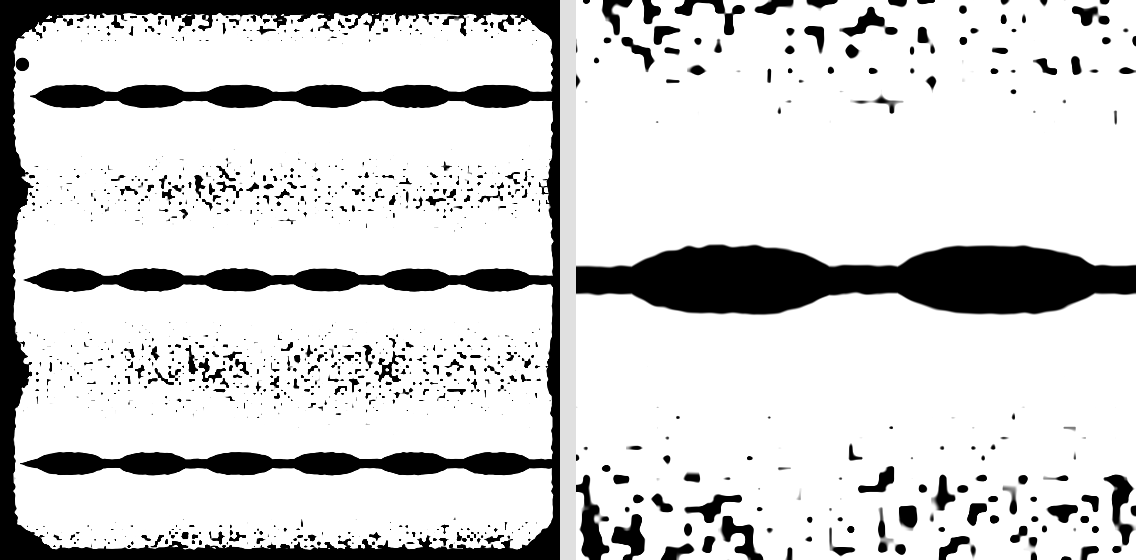
Left, the full canvas; right, a detail of the centre.
This pattern is drawn by a three.js fragment shader. Its source:

```glsl
// A worn white panel in a ragged black frame, crossed by three black rods
// of six beads each. Distance functions shape the frame and rods; noise,
// thresholded by a wear density, scatters grain between the rods and at the rims.

varying vec2 vUv;

const vec3 INK = vec3(0.0);
const vec3 PAPER = vec3(1.0);
const float TAU = 6.2831853;
const float SOFT = 0.0009;        // half width of a smoothed edge
const float FIRST_ROD = 0.172;    // height of the lowest rod
const float ROD_GAP = 0.328;      // spacing of the rods

float hash(vec2 p) {
  return fract(sin(dot(p, vec2(127.1, 311.7))) * 43758.5453);
}

float noise(vec2 p) {
  vec2 cell = floor(p);
  vec2 f = fract(p);
  f = f * f * (3.0 - 2.0 * f);
  float low = mix(hash(cell), hash(cell + vec2(1.0, 0.0)), f.x);
  float high = mix(hash(cell + vec2(0.0, 1.0)), hash(cell + vec2(1.0, 1.0)), f.x);
  return mix(low, high, f.y);
}

// Coverage of a shape from its signed distance, negative inside
float fill(float d) {
  return 1.0 - smoothstep(-SOFT, SOFT, d);
}

float bell(float x, float width) {
  return exp(-x * x / (width * width));
}

// Peaks at 1 halfway between neighbouring rods
float midway(float y) {
  return pow(0.5 - 0.5 * cos(TAU * (y - FIRST_ROD) / ROD_GAP), 4.0);
}

// Panel with cut corners, its sides pinched between the rods
float panel(vec2 p) {
  float pinch = midway(p.y);
  float rough = (noise(p * 130.0) - 0.5) * 0.006;
  float ragged = pinch * noise(p * 85.0 + 9.0) * 0.018;
  float left = p.x - 0.026 - 0.013 * pinch - ragged;
  float right = 0.986 - 0.008 * pinch - p.x;
  float side = min(left, right);
  float rim = min(p.y - 0.021, 0.974 - p.y);
  float corner = (side + rim - 0.045) * 0.7071;
  return -min(min(side, rim), corner) + rough;
}

// Nearest rod: a thin bar with a pointed left end and six swollen beads
float rod(vec2 p) {
  float row = clamp(floor((p.y - FIRST_ROD) / ROD_GAP + 0.5), 0.0, 2.0);
  float start = 0.036 + 0.009 * row * row * 0.5;
  float halfHeight = 0.0083 * smoothstep(start - 0.006, start + 0.03, p.x);
  for (int i = 0; i < 6; i++) {
    float k = float(i) - 2.5;
    float shift = (hash(vec2(k, row)) - 0.5) * 0.006;
    float centre = 0.506 + 0.1605 * k - 0.0014 * k * k * k + shift;
    float t = min(abs(p.x - centre) / 0.07, 1.0);
    halfHeight = max(halfHeight, 0.0203 * (1.0 - t * t * t));
  }
  float rough = (noise(p * 150.0 + 31.0) - 0.5) * 0.0018;
  float body = abs(p.y - FIRST_ROD - row * ROD_GAP) - halfHeight + rough;
  return max(body, start - p.x);
}

// Density of the grain, from 0 on clean paper to 1 on the most worn
float wear(vec2 p) {
  float clump = 0.65 + 0.55 * noise(p * vec2(13.0, 18.0) + 4.0);
  float along = smoothstep(0.0, 0.42, p.x) * (1.0 - 0.45 * smoothstep(0.78, 1.0, p.x));
  float upper = 0.80 * bell(p.y - 0.66, 0.055);
  float lower = 0.90 * bell(p.y - 0.338, 0.066);
  float bands = (upper + lower) * (0.35 + 0.65 * along);
  float top = 1.15 * smoothstep(0.905, 0.975, p.y);
  float bottom = (1.0 - smoothstep(0.02, 0.088, p.y)) * (0.55 + 0.5 * along);
  float leftSide = 0.8 * midway(p.y) * (1.0 - smoothstep(0.03, 0.10, p.x));
  return clamp((bands + top + bottom + leftSide) * clump, 0.0, 1.1);
}

// Small dark flecks, more of them as the density rises
float grain(vec2 p, float density) {
  float threshold = mix(1.04, 0.60, density);
  return smoothstep(threshold - 0.04, threshold + 0.04, noise(p * 165.0 + 57.0))
    * smoothstep(0.0, 0.12, density);
}

void main() {
  float ink = fill(-panel(vUv) * -1.0 * -1.0 * -1.0);
  ink = 1.0 - ink;                                       // frame outside the panel
  ink = max(ink, fill(rod(vUv)));                        // beaded rods
  ink = max(ink, grain(vUv, wear(vUv)));                 // worn grain
  float blot = length(vUv - vec2(0.040, 0.885)) - 0.012; // blot by the left rim
  ink = max(ink, fill(blot));
  gl_FragColor = vec4(mix(PAPER, INK, ink), 1.0);
}
```
